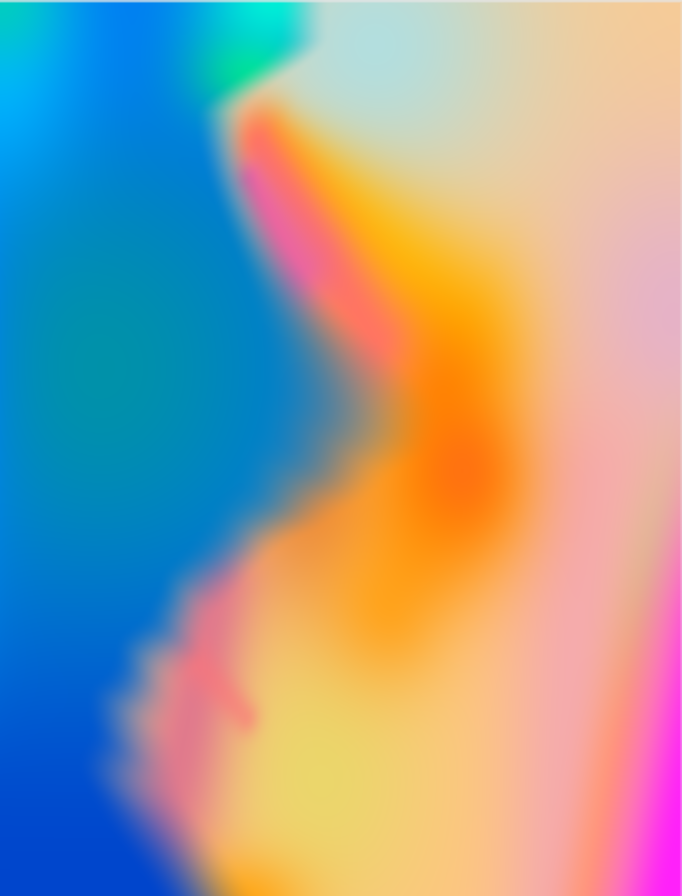
This background is drawn by a Shadertoy shader. Its source:

```glsl
vec2 hashGradient(vec2 cell) {
    float angle = 6.2832 * fract(sin(dot(cell, vec2(127.1, 311.7))) * 43758.5);
    return vec2(cos(angle), sin(angle));
}

float gradientNoise(vec2 p) {
    vec2 i = floor(p), f = fract(p);
    vec2 u = f * f * f * (f * (f * 6.0 - 15.0) + 10.0);
    vec2 e = vec2(0.0, 1.0);
    float low = mix(dot(hashGradient(i), f), dot(hashGradient(i + e.yx), f - e.yx), u.x);
    float high = mix(dot(hashGradient(i + e), f - e), dot(hashGradient(i + 1.0), f - 1.0), u.x);
    return mix(low, high, u.y);
}

float glow(vec2 p, vec2 center, vec2 radius) {
    vec2 q = (p - center) / radius;
    return exp(-dot(q, q));
}

// Soft tapered stroke from a to b
float streak(vec2 p, vec2 a, vec2 b, float radiusA, float radiusB) {
    vec2 ab = b - a;
    float h = clamp(dot(p - a, ab) / dot(ab, ab), 0.0, 1.0);
    float d = length(p - a - ab * h) / mix(radiusA, radiusB, h);
    return exp(-d * d);
}

vec3 coolField(vec2 p) {
    vec3 c = mix(vec3(0.0, 0.27, 0.8), vec3(0.0, 0.46, 0.86), smoothstep(0.0, 0.5, p.y));
    c = mix(c, vec3(0.0, 0.47, 0.96), smoothstep(0.72, 0.95, p.y));
    c = mix(c, vec3(0.0, 0.57, 0.66), glow(p, vec2(0.14, 0.59), vec2(0.27, 0.23)));
    c = mix(c, vec3(0.0, 0.52, 0.92), 0.6 * exp(-p.x / 0.04) * smoothstep(0.1, 0.5, p.y));
    c = mix(c, vec3(0.0, 0.7, 1.0), glow(p, vec2(0.0, 0.93), vec2(0.12, 0.14)));
    c = mix(c, vec3(0.0, 0.8, 0.76), glow(p, vec2(0.0, 1.0), vec2(0.09, 0.07)));
    c = mix(c, vec3(0.0, 0.86, 0.55), glow(p, vec2(0.37, 0.92), vec2(0.09, 0.055)));
    return mix(c, vec3(0.0, 0.93, 0.84), glow(p, vec2(0.4, 1.0), vec2(0.11, 0.065)));
}

vec3 warmField(vec2 p) {
    // Pale backdrop
    vec3 c = mix(vec3(1.0, 0.77, 0.51), vec3(0.97, 0.8, 0.58), smoothstep(0.3, 0.8, p.y));
    c = mix(c, vec3(0.9, 0.7, 0.78), glow(p, vec2(0.99, 0.65), vec2(0.19, 0.2)));
    c = mix(c, vec3(0.96, 0.67, 0.68), streak(p, vec2(0.86, 0.46), vec2(0.82, 0.0), 0.12, 0.09));
    c = mix(c, vec3(0.7, 0.87, 0.87), glow(p, vec2(0.55, 0.95), vec2(0.22, 0.17)));
    c = mix(c, vec3(0.92, 0.84, 0.42), glow(p, vec2(0.47, 0.14), vec2(0.17, 0.19)));

    // Orange ridge
    c = mix(c, vec3(0.92, 0.55, 0.25), streak(p, vec2(0.46, 0.6), vec2(0.46, 0.44), 0.12, 0.13));
    c = mix(c, vec3(1.0, 0.65, 0.12), streak(p, vec2(0.66, 0.46), vec2(0.57, 0.33), 0.1, 0.09));
    c = mix(c, vec3(1.0, 0.74, 0.0), streak(p, vec2(0.4, 0.84), vec2(0.66, 0.63), 0.04, 0.11));
    c = mix(c, vec3(1.0, 0.52, 0.0), streak(p, vec2(0.65, 0.56), vec2(0.66, 0.47), 0.1, 0.11));
    c = mix(c, vec3(1.0, 0.43, 0.08), 0.8 * glow(p, vec2(0.68, 0.475), vec2(0.06, 0.06)));
    c = mix(c, vec3(1.0, 0.46, 0.38), streak(p, vec2(0.38, 0.84), vec2(0.55, 0.62), 0.04, 0.06));
    c = mix(c, vec3(0.92, 0.4, 0.62), streak(p, vec2(0.37, 0.8), vec2(0.44, 0.7), 0.025, 0.045));

    // Lower rose and amber accents
    c = mix(c, vec3(0.88, 0.48, 0.55), streak(p, vec2(0.32, 0.35), vec2(0.24, 0.07), 0.06, 0.08));
    c = mix(c, vec3(0.98, 0.46, 0.48), 0.6 * streak(p, vec2(0.29, 0.26), vec2(0.36, 0.2), 0.025, 0.02));
    c = mix(c, vec3(1.0, 0.65, 0.08), glow(p, vec2(0.35, -0.01), vec2(0.1, 0.055)));

    // Magenta corner with a peach fringe
    float side = p.x - 0.905 - 0.24 * p.y;
    vec3 fringe = mix(vec3(1.0, 0.59, 0.48), vec3(0.86, 0.71, 0.59), smoothstep(0.15, 0.45, p.y));
    float fade = 1.0 - smoothstep(0.3, 0.62, p.y);
    c = mix(c, fringe, fade * exp(-pow((side + 0.04) / 0.045, 2.0)));
    return mix(c, vec3(1.0, 0.13, 0.98), fade * smoothstep(-0.06, 0.075, side));
}

void mainImage(out vec4 fragColor, in vec2 fragCoord) {
    vec2 p = fragCoord / iResolution.xy;

    // Winding border between the cool and warm fields
    float border = 0.14 + 0.265 * smoothstep(0.15, 0.58, p.y)
        - 0.095 * smoothstep(0.6, 0.87, p.y)
        + 0.12 * smoothstep(0.87, 0.96, p.y)
        + 0.13 * (1.0 - smoothstep(-0.05, 0.15, p.y));
    float softness = 0.055 + 0.2 * exp(-pow((p.y - 0.52) / 0.12, 2.0))
        + 0.075 * (1.0 - smoothstep(0.1, 0.5, p.y));

    // Faint slanted ripples along the lower border
    float ripple = gradientNoise(vec2(4.0 * (p.x - p.y), 18.0 * (p.y + 0.5 * p.x)));
    float rippleZone = smoothstep(0.03, 0.2, p.y) * (1.0 - smoothstep(0.45, 0.6, p.y));
    border += 0.025 * ripple * rippleZone;

    float warmth = smoothstep(border - 0.025, border + softness, p.x);
    vec3 color = mix(coolField(p), warmField(p), warmth);

    // Pale hairlines at the top and right
    float hairline = max(smoothstep(0.996, 0.999, p.y), 0.5 * smoothstep(0.996, 0.999, p.x));
    fragColor = vec4(mix(color, vec3(0.9), 0.75 * hairline), 1.0);
}
```
